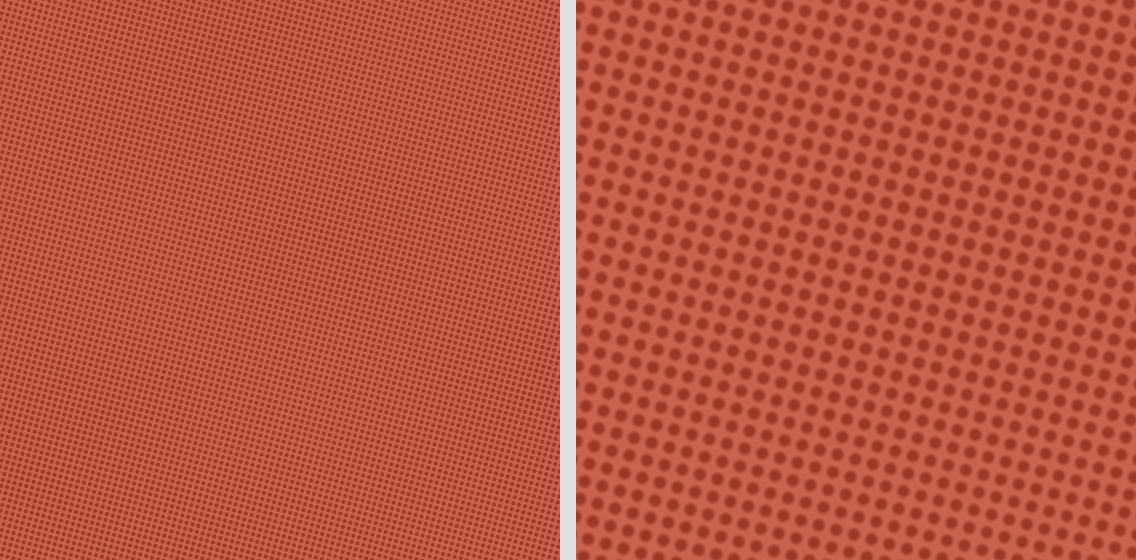
Left, the full canvas; right, a detail of the centre.
Give the GLSL for this pattern, as a Shadertoy shader.

```glsl
// Fine halftone screen: small dark red dots on a coral ground, on a square
// grid turned clockwise. Each dot is a soft-edged circle distance in its cell,
// and slow layered sines swell the dots slightly across the canvas.

const float DOTS_ACROSS  = 92.0;   // grid cells per canvas height
const float SCREEN_ANGLE = 0.2618; // clockwise tilt, radians
const float DOT_RADIUS   = 0.335;  // in cells
const float EDGE_SOFT    = 0.15;   // half width of the dot edge, in cells
const float SWELL        = 0.012;  // radius variation, in cells
const vec3  GROUND       = vec3(0.790, 0.390, 0.315);
const vec3  INK          = vec3(0.620, 0.220, 0.150);

// Clockwise rotation about the canvas centre
vec2 rotateClockwise(vec2 p, float angle) {
    float c = cos(angle), s = sin(angle);
    return vec2(c * p.x - s * p.y, s * p.x + c * p.y);
}

// Broad, smooth tone variation in about -1..1
float slowTone(vec2 p) {
    float broad = sin(7.0 * p.x + 4.0 * p.y + 1.3 * sin(5.0 * p.y));
    float fine = sin(13.0 * p.y - 9.0 * p.x + 1.7);
    return 0.6 * broad + 0.4 * fine;
}

void mainImage(out vec4 fragColor, in vec2 fragCoord) {
    vec2 p = (fragCoord - 0.5 * iResolution.xy) / iResolution.y;

    // Tilted dot grid
    vec2 grid = rotateClockwise(p, SCREEN_ANGLE) * DOTS_ACROSS;
    vec2 local = fract(grid) - 0.5;
    vec2 dotCentre = rotateClockwise((grid - local) / DOTS_ACROSS, -SCREEN_ANGLE);

    // Soft circle, never sharper than the pixel size
    float radius = DOT_RADIUS + SWELL * slowTone(dotCentre);
    float pixel = DOTS_ACROSS / iResolution.y;
    float soft = max(EDGE_SOFT, 0.75 * pixel);
    float ink = 1.0 - smoothstep(-soft, soft, length(local) - radius);

    fragColor = vec4(mix(GROUND, INK, ink), 1.0);
}
```
